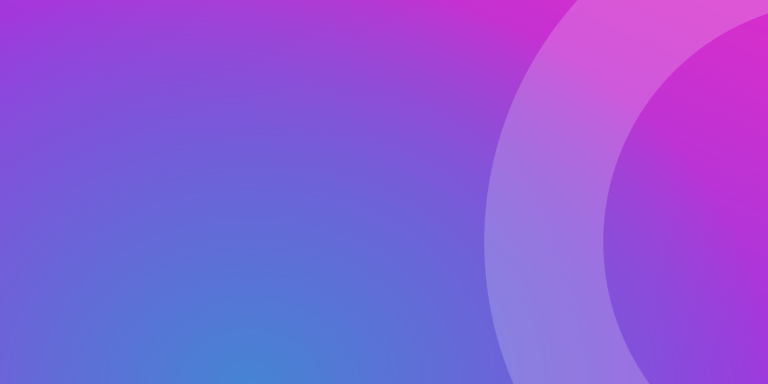
A Shadertoy shader for this background:

```glsl
// Blue glow on a purple to magenta gradient, with a pale ring at the right.
#define GLOW_CENTER vec2(0.65, -0.01)
#define GLOW_SQUASH vec2(0.80, 1.0)
#define GLOW_RADIUS 1.09
#define GLOW_POWER 0.85
#define RING_CENTER vec2(2.198, 0.370)
#define RING_RADIUS 0.782
#define RING_HALF_WIDTH 0.155
#define RING_ALPHA 0.19

const vec3 PURPLE = vec3(0.62, 0.22, 0.87);
const vec3 MAGENTA = vec3(0.84, 0.18, 0.80);
const vec3 BLUE = vec3(0.27, 0.52, 0.83);

// Diagonal gradient, brightest magenta at the upper right
vec3 baseGradient(vec2 p) {
    float t = 0.05 + 0.95 * p.y - 0.42 * (2.0 - p.x);
    return mix(PURPLE, MAGENTA, smoothstep(-0.08, 1.08, t));
}

// Elliptical falloff from one at the centre to zero at the rim
float glow(vec2 p) {
    float d = length((p - GLOW_CENTER) * GLOW_SQUASH);
    return pow(clamp(1.0 - d / GLOW_RADIUS, 0.0, 1.0), GLOW_POWER);
}

// Antialiased coverage of the ring
float ring(vec2 p, float pixel) {
    float d = abs(length(p - RING_CENTER) - RING_RADIUS) - RING_HALF_WIDTH;
    return 1.0 - smoothstep(-0.75 * pixel, 0.75 * pixel, d);
}

void mainImage(out vec4 fragColor, in vec2 fragCoord) {
    // Canvas height is one unit
    vec2 p = fragCoord / iResolution.y;
    float pixel = 1.0 / iResolution.y;

    vec3 color = mix(baseGradient(p), BLUE, glow(p));
    color = mix(color, vec3(1.0), RING_ALPHA * ring(p, pixel));
    fragColor = vec4(color, 1.0);
}
```
